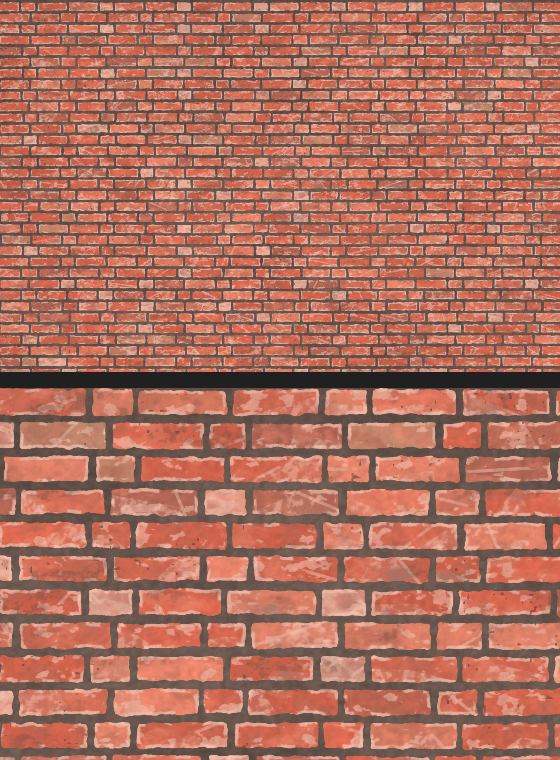
Top, the full canvas; bottom, a detail of the centre.
Write a Shadertoy shader that draws this texture.

```glsl
// Weathered red brick wall: courses of two stretchers and a header, in dark mortar.

const float ROWS = 33.5;        // courses over the canvas height
const float HEADER = 1.41;      // short brick with joint, in course heights
const float STRETCHER = 2.78;   // long brick with joint
const float PERIOD = HEADER + 2.0 * STRETCHER;
const float PHASE = 2.0;        // left edge of a header in the top course
const float DROP = 0.09;        // downward shift of the courses
const float JOINT = 0.21;       // mortar width
const float JITTER = 0.17;      // wander of the upright joints
const float CORNER = 0.07;      // corner rounding
const float ROUGHNESS = 0.14;   // raggedness of brick edges

const vec3 MORTAR = vec3(0.375, 0.31, 0.28);
const vec3 RED = vec3(0.82, 0.39, 0.30);
const vec3 DUSKY = vec3(0.70, 0.40, 0.33);
const vec3 ORANGE = vec3(0.88, 0.51, 0.41);
const vec3 PALE = vec3(0.88, 0.68, 0.61);
const vec3 CHALK = vec3(0.92, 0.73, 0.66);
const vec3 BUFF = vec3(0.72, 0.56, 0.45);
const vec3 SOOT = vec3(0.36, 0.25, 0.22);

float hash(vec2 p) {
    return fract(sin(dot(p, vec2(127.1, 311.7))) * 43758.5453);
}

float noise(vec2 p) {
    vec2 i = floor(p), f = fract(p);
    f = f * f * (3.0 - 2.0 * f);
    return mix(mix(hash(i), hash(i + vec2(1, 0)), f.x),
               mix(hash(i + vec2(0, 1)), hash(i + vec2(1, 1)), f.x), f.y);
}

float fbm(vec2 p) {
    float sum = 0.0, amp = 0.53;
    for (int i = 0; i < 4; i++) {
        sum += amp * noise(p);
        p = mat2(1.6, 1.2, -1.2, 1.6) * p + 17.3;
        amp *= 0.5;
    }
    return sum;
}

// Position of the upright joint left of brick id; every third brick is a header
float jointX(float id, float row) {
    float group = floor(id / 3.0);
    float k = id - 3.0 * group;
    float x = group * PERIOD + (k < 0.5 ? 0.0 : HEADER + (k - 1.0) * STRETCHER);
    return x + (hash(vec2(id, row + 40.0)) - 0.5) * JITTER;
}

float roundBox(vec2 p, vec2 halfSize) {
    vec2 d = abs(p) - halfSize + CORNER;
    return length(max(d, 0.0)) + min(max(d.x, d.y), 0.0) - CORNER;
}

// Signed distance to a slanted line through a brick face
float slant(vec2 q, vec2 seed, float spread) {
    float angle = mix(-1.3, 1.3, hash(seed));
    return dot(q - vec2((hash(seed + 1.9) - 0.5) * spread, 0.0), vec2(sin(angle), cos(angle)));
}

vec3 brickTone(vec2 id, bool isHeader) {
    float pick = hash(id + 3.7);
    vec3 tone = mix(DUSKY, RED, smoothstep(0.04, 0.25, pick));
    tone = mix(tone, ORANGE, smoothstep(0.6, 0.95, pick));
    float rare = hash(id + 8.1);
    if (rare > (isHeader ? 0.83 : 0.985)) tone = mix(tone, PALE, 0.85);
    else if (rare < 0.03) tone = mix(tone, BUFF, 0.7);
    return tone * (0.95 + 0.1 * hash(id + 5.3));
}

void mainImage(out vec4 fragColor, in vec2 fragCoord) {
    // Course units, rows counted downward from the top
    vec2 p = vec2(fragCoord.x, iResolution.y - fragCoord.y) * ROWS / iResolution.y;
    float aa = 0.5 * ROWS / iResolution.y;
    p.y += 0.06 * (noise(p * vec2(0.13, 0.25)) - 0.5) - DROP;

    // Find the brick: alternate courses shift by half a period
    float row = floor(p.y);
    float x = p.x - PHASE - 0.5 * PERIOD * mod(row, 2.0)
            - 0.2 * (hash(vec2(row, 9.0)) - 0.5);
    float group = floor(x / PERIOD);
    float inside = x - group * PERIOD;
    float id = 3.0 * group + step(HEADER, inside) + step(HEADER + STRETCHER, inside);
    if (x < jointX(id, row)) id -= 1.0;
    else if (x >= jointX(id + 1.0, row)) id += 1.0;
    float left = jointX(id, row), right = jointX(id + 1.0, row);
    vec2 brick = vec2(id, row);
    bool isHeader = mod(id, 3.0) < 0.5;

    // Ragged brick outline, a little tilted
    vec2 q = vec2(x - 0.5 * (left + right), fract(p.y) - 0.5);
    q.y += q.x * 0.03 * (hash(brick + 9.6) - 0.5);
    vec2 halfSize = 0.5 * vec2(right - left - JOINT, 1.0 - JOINT);
    halfSize.y -= 0.04 * hash(brick + 2.2);
    float d = roundBox(q, halfSize) + ROUGHNESS * (fbm(p * 3.5) - 0.5);
    float cover = 1.0 - smoothstep(-aa, aa, d);

    // Face: cloudy tone, pale wedges and thin scratches between slanted lines
    float cloud = fbm(p * vec2(1.2, 2.0) + 31.0 * hash(brick));
    float grain = fbm(p * 6.0 + 50.0);
    vec3 face = brickTone(brick, isHeader);
    face = mix(face, DUSKY, 0.5 * smoothstep(0.52, 0.7, cloud));
    face = mix(face, ORANGE, 0.5 * smoothstep(0.45, 0.3, cloud));
    float first = slant(q, brick + 6.4, 1.6), second = slant(q, brick + 14.8, 1.6);
    float wedge = smoothstep(-aa, aa, min(first, second)) * step(0.45, hash(brick + 4.6));
    face = mix(face, PALE, wedge * (0.15 + 0.4 * smoothstep(0.4, 0.65, grain)));
    float scratch = smoothstep(0.05 + aa, 0.03, abs(first)) * step(0.6, hash(brick + 12.3));
    face = mix(face, CHALK, 0.5 * scratch * smoothstep(0.4, 0.5, cloud));

    // Wear: broken chalky rim, chips, soot stains and small pits
    float rim = smoothstep(-0.11 - aa, -0.07, d) * smoothstep(0.47, 0.57, fbm(p * 2.2 + 9.0));
    face = mix(face, CHALK, 0.75 * rim);
    float chips = smoothstep(0.64, 0.7, fbm(p * vec2(2.0, 3.0) + 65.0));
    face = mix(face, CHALK, 0.55 * chips);
    float stain = smoothstep(0.58, 0.74, fbm(p * vec2(0.6, 1.2) + 80.0));
    face = mix(face, SOOT, 0.4 * stain * smoothstep(0.35, 0.65, grain));
    float pits = smoothstep(0.85, 0.92, noise(p * 8.0 + 23.0)) * step(0.55, hash(brick + 7.5));
    face = mix(face, SOOT, 0.6 * pits * smoothstep(0.45, 0.6, noise(p * 1.7 + 3.0)));
    face *= 0.9 + 0.2 * grain;

    // Mortar: gritty, with broad changes of shade
    vec3 mortar = MORTAR * (0.74 + 0.36 * grain + 0.22 * noise(p * 0.35));
    vec3 color = mix(mortar, face, cover);
    color *= 0.97 + 0.06 * noise(p * 0.12 + 4.0);
    fragColor = vec4(color, 1.0);
}
```
